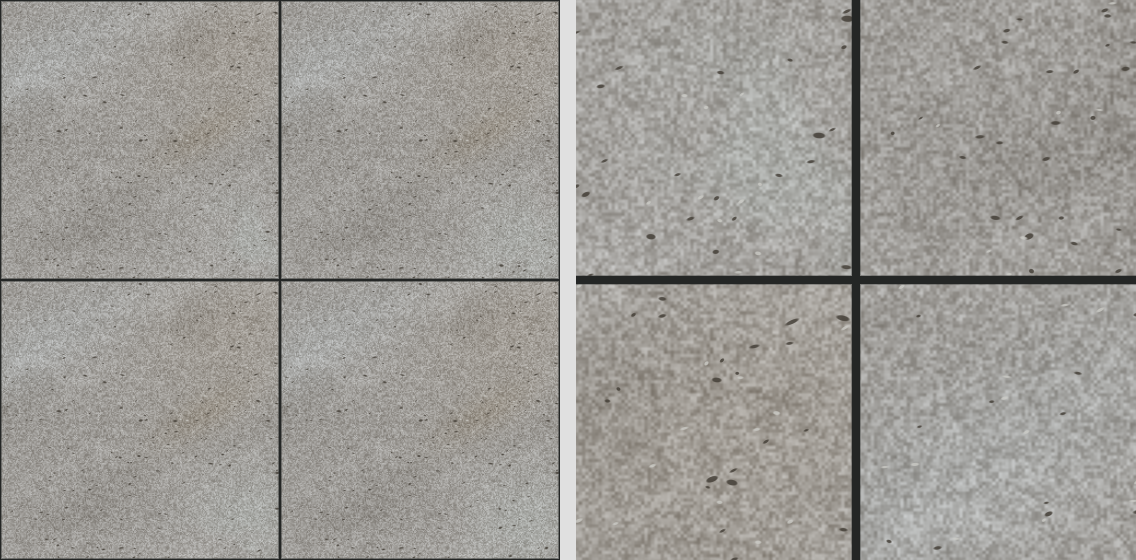
Left: the whole. Right: its middle third, enlarged.
A Shadertoy shader for this texture:

```glsl
// Two by two square stone slabs divided by thin dark joints. Each slab has slanted
// clouds, fine grain, pits and pale flecks; its lower right corner varies per slab.
// All noise wraps at the slab border, so the canvas tiles without a seam.

#define TILES 2.0            // slabs across and down
#define JOINT 0.0052         // half joint width, in slab units
#define GRAIN 0.18           // strength of the finest grain
#define CLOUDS 0.11          // strength of the slanted clouds
#define PIT_DENSITY 0.022    // share of cells holding a pit
#define FLECK_DENSITY 0.035  // share of cells holding a pale fleck
#define STONE vec3(0.628, 0.619, 0.603)
#define JOINT_COLOR vec3(0.14, 0.15, 0.145)
#define PIT_COLOR vec3(0.27, 0.25, 0.22)
#define FLECK_COLOR vec3(0.80, 0.80, 0.78)

// Integer hash: three values from 0 to 1 for a cell and a seed
vec3 hash3(vec2 cell, int seed) {
    uvec3 v = uvec3(ivec3(ivec2(cell), seed)) * 1664525u + 1013904223u;
    v.x += v.y * v.z; v.y += v.z * v.x; v.z += v.x * v.y;
    v ^= v >> 16u;
    v.x += v.y * v.z; v.y += v.z * v.x; v.z += v.x * v.y;
    return vec3(v >> 16u) / 65535.0;
}

// Value noise that wraps whenever p moves by a whole unit
float wrapNoise(vec2 p, vec2 period, int seed) {
    vec2 g = p * period, cell = floor(g), f = g - cell;
    f = f * f * (3.0 - 2.0 * f);
    vec2 lo = mod(cell, period), hi = mod(cell + 1.0, period);
    float bottom = mix(hash3(lo, seed).x, hash3(vec2(hi.x, lo.y), seed).x, f.x);
    float top = mix(hash3(vec2(lo.x, hi.y), seed).x, hash3(hi, seed).x, f.x);
    return mix(bottom, top, f.y);
}

float fbm(vec2 p, vec2 period, int seed) {
    float sum = 0.0, weight = 0.5;
    for (int i = 0; i < 4; i++) {
        sum += weight * wrapNoise(p, period, seed + i);
        period *= 2.0;
        weight *= 0.5;
    }
    return sum / 0.9375;
}

// Soft spot, longer along the rising diagonal
float blob(vec2 p, vec2 center, vec2 radius) {
    vec2 d = p - center;
    d = vec2(dot(d, vec2(0.86, 0.5)), dot(d, vec2(-0.5, 0.86))) / radius;
    return exp(-dot(d, d));
}

// Pits gather around the stain and along the dark diagonal
float pitGathering(vec2 p) {
    return 1.0 + 5.0 * blob(p, vec2(0.71, 0.53), vec2(0.16, 0.06))
               + 1.8 * blob(p, vec2(0.45, 0.32), vec2(0.35, 0.08))
               + 1.5 * blob(p, vec2(0.95, 0.75), vec2(0.15, 0.20));
}

// Coverage of small tilted ellipses, at most one per cell
float scatter(vec2 p, float cells, float density, float size, int seed, int slab, float px) {
    vec2 g = p * cells, cell = floor(g), mid = (cell + 0.5) / cells;
    if (mid.x > 0.66 && mid.y < 0.3) seed += slab;
    vec3 place = hash3(cell, seed), form = hash3(cell, seed + 500);
    vec2 d = (g - cell - 0.3 - 0.4 * place.xy) / cells;
    d.y -= (form.z - 0.3) * 0.7 * d.x;
    vec2 r = size * mix(vec2(0.5, 0.28), vec2(1.0, 0.5), form.xy);
    float dist = (length(d / r) - 1.0) * r.y;
    float present = step(place.z, density * pitGathering(mid));
    return present * (1.0 - smoothstep(-0.7 * px, 0.7 * px, dist));
}

void mainImage(out vec4 fragColor, in vec2 fragCoord) {
    vec2 grid = fragCoord / iResolution.xy * TILES;
    vec2 p = fract(grid), tile = mod(floor(grid), TILES);
    float px = TILES / min(iResolution.x, iResolution.y);
    int slab = 1000 + 100 * int(tile.x + TILES * tile.y);

    // Slanted clouds; whole-number shear keeps them periodic
    vec2 slant = vec2(p.x + p.y, 2.0 * p.y - p.x);
    float light = CLOUDS * (fbm(slant, vec2(2.0, 3.0), 1) - 0.5);
    light += 0.035 * (fbm(p, vec2(12.0, 20.0), 11) - 0.5);

    // Broad pale and dark bands
    float pale = blob(p, vec2(0.12, 0.76), vec2(0.42, 0.12));
    float warm = blob(p, vec2(0.85, 0.82), vec2(0.35, 0.22));
    float stain = blob(p, vec2(0.73, 0.52), vec2(0.19, 0.065));
    light += 0.025 * pale + 0.018 * blob(p, vec2(0.82, 0.22), vec2(0.4, 0.12));
    light -= 0.03 * blob(p, vec2(0.42, 0.34), vec2(0.50, 0.13));
    light -= 0.025 * blob(p, vec2(0.03, 0.56), vec2(0.12, 0.04));

    // Grain at two scales
    light += GRAIN * (wrapNoise(p, vec2(256.0), 21) - 0.5);
    light += 0.55 * GRAIN * (wrapNoise(p, vec2(128.0), 22) - 0.5);

    // Tint: dark stone is warmer, pale stone cooler
    vec3 color = STONE + light * vec3(0.95, 1.0, 1.06);
    color += pale * vec3(-0.008, 0.002, 0.008) + warm * vec3(0.014, 0.004, -0.008);
    color -= stain * vec3(0.025, 0.038, 0.058);

    // Cool worn patch, different on each slab
    float patchShape = smoothstep(0.38, 0.56, fbm(p, vec2(5.0), slab));
    float corner = patchShape * blob(p, vec2(0.88, 0.13), vec2(0.20, 0.17));
    color += corner * vec3(0.012, 0.026, 0.026);

    // Pits in three sizes, then flecks
    for (int i = 0; i < 3; i++) {
        float cells = 31.0 + 14.0 * float(i);
        float pit = scatter(p, cells, PIT_DENSITY, 0.25 / cells, 31 + i, slab, px);
        color = mix(color, PIT_COLOR, 0.85 * pit);
    }
    float fleck = scatter(p, 47.0, FLECK_DENSITY, 0.0045, 41, slab, px);
    color = mix(color, FLECK_COLOR, 0.8 * fleck);

    // Joints, halved by the canvas border
    vec2 edge = min(p, 1.0 - p);
    float stone = smoothstep(-0.5 * px, 0.5 * px, min(edge.x, edge.y) - JOINT);
    fragColor = vec4(mix(JOINT_COLOR, color, stone), 1.0);
}
```
